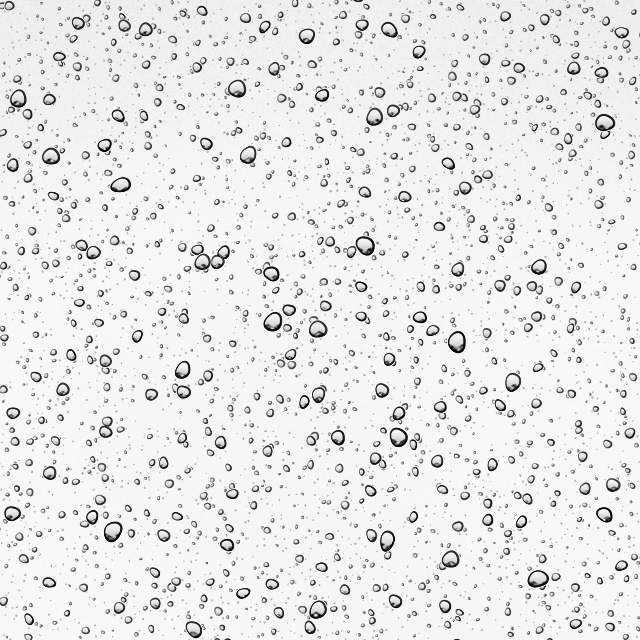
Reproduce this texture procedurally as a Shadertoy shader.

```glsl
// Rain drops on pale glass: five layers of cellular noise, from specks to
// large beads. The nearest drop in each layer gets a dark rim, a clear body
// and, when large, a mottled dark cap along its lower edge.

vec4 hash4(vec2 p) {
    vec4 h = fract(p.xyxy * vec4(0.1031, 0.1030, 0.0973, 0.1099));
    h += dot(h, h.wzxy + 33.33);
    return fract((h.xxyz + h.yzzw) * h.zywx);
}

mat2 rotation(float angle) {
    float c = cos(angle), s = sin(angle);
    return mat2(c, s, -s, c);
}

// Paints one layer over shade; radii holds the smallest and largest drop.
float paintDrops(float shade, float glass, vec2 p, float cells, float fill,
                 vec2 radii, float ink) {
    vec2 home = floor(p * cells);
    vec2 offset = vec2(0.0);
    vec4 traits = vec4(0.0);
    float dist = 1.0, radius = radii.x;

    // Find the drop whose outline is nearest
    for (int j = -1; j <= 1; j++)
    for (int i = -1; i <= 1; i++) {
        vec2 id = home + vec2(i, j);
        vec4 place = hash4(id + cells * 7.0 + 50.0);
        if (place.z > fill) continue;
        vec4 look = hash4(id + cells * 3.0 + 211.0);
        vec2 o = p - (id + 0.08 + 0.84 * place.xy) / cells;
        float r = mix(radii.x, radii.y, place.w);

        // Tilted oval with a slightly lumpy outline
        vec2 q = rotation((look.x - 0.5) * 3.0) * o;
        q.x /= mix(0.7, 0.98, look.y);
        float a = atan(q.y, q.x + 1e-6);
        float lumps = 0.05 * sin(2.0 * a + 6.3 * look.z)
                    + 0.045 * sin(3.0 * a + 6.3 * look.w);
        float d = length(q) - r * (1.0 + lumps);
        if (d < dist) {
            dist = d;
            offset = o;
            radius = r;
            traits = look;
        }
    }

    float soft = max(0.0006, 0.6 / iResolution.y);
    vec2 local = offset / radius;
    float angle = atan(local.y, local.x + 1e-6);
    float large = smoothstep(0.0075, 0.0115, radius);

    // Clear margin around the drop, then its shaded body
    shade = mix(shade, glass, 1.0 - smoothstep(0.0005, 0.0025, dist));
    float body = mix(0.96, 0.76, smoothstep(0.7, -0.9, local.y));
    body = mix(glass, body, 0.4 + 0.6 * ink);

    // Dark lower cap with grey mottling and a small glint
    float capLine = -0.36 + 0.14 * sin(local.x * 5.0 + 6.3 * traits.z);
    float cap = large * smoothstep(0.12, -0.12, local.y - capLine);
    float mottle = sin(local.x * 9.0 + 20.0 * traits.x)
                 * sin(local.y * 11.0 + 20.0 * traits.y);
    float capShade = 0.24 + 0.24 * mottle;
    vec2 glintAt = vec2(0.5 * (traits.w - 0.5), -0.58);
    capShade += 0.5 * smoothstep(0.32, 0.05, length(local - glintAt));
    body = mix(body, capShade, cap);
    shade = mix(shade, body, 1.0 - smoothstep(-soft, soft, dist));

    // Rim, heavier on one side and partly faded on small drops
    float side = sin(angle + 0.6 + 2.0 * traits.x);
    float width = (0.0018 + 0.09 * radius) * (1.0 + 0.25 * side);
    float rim = 1.0 - smoothstep(-soft, soft, abs(dist + 0.5 * width) - 0.5 * width);
    float fade = 1.0 - (1.0 - large) * 0.4 * smoothstep(0.2, -0.9, side);
    float strength = ink * fade * mix(0.78, 1.0, traits.z);
    return mix(shade, 0.02, rim * strength);
}

void mainImage(out vec4 fragColor, in vec2 fragCoord) {
    vec2 uv = fragCoord / iResolution.y;

    // Pale glass, slightly greyer and grainier toward the top
    float top = smoothstep(0.55, 1.1, uv.y);
    float glass = 0.968 - 0.036 * top;
    glass += 0.004 * sin(uv.x * 7.0 + 2.0 * sin(uv.y * 5.0));
    float grain = hash4(floor(uv * 512.0)).x - 0.5;
    glass += grain * mix(0.014, 0.035, top);

    // Specks first, so that larger drops lie on top
    float shade = glass;
    shade = paintDrops(shade, glass, uv, 83.0, 0.38, vec2(0.0009, 0.0020), 0.30);
    shade = paintDrops(shade, glass, uv, 49.0, 0.48, vec2(0.0021, 0.0042), 0.62);
    shade = paintDrops(shade, glass, uv, 27.0, 0.54, vec2(0.0045, 0.0074), 0.86);
    shade = paintDrops(shade, glass, uv, 15.0, 0.62, vec2(0.0074, 0.0112), 0.98);
    shade = paintDrops(shade, glass, uv, 9.0, 0.46, vec2(0.0112, 0.0165), 1.0);

    fragColor = vec4(vec3(clamp(shade, 0.0, 1.0)), 1.0);
}
```
